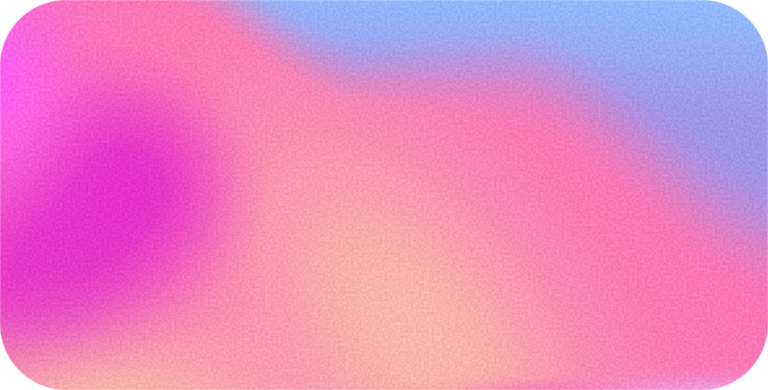
Reproduce this background procedurally as a WebGL 2 fragment shader.

```glsl
#version 300 es
precision highp float;

uniform vec2 u_resolution;
out vec4 fragColor;

// Colours
const vec3 PAPER   = vec3(1.00, 1.00, 1.00);
const vec3 PINK    = vec3(0.98, 0.46, 0.71);
const vec3 PEACH   = vec3(0.97, 0.72, 0.66);
const vec3 MAGENTA = vec3(0.90, 0.19, 0.79);
const vec3 ORCHID  = vec3(0.98, 0.37, 0.95);
const vec3 VIOLET  = vec3(0.62, 0.59, 0.92);
const vec3 SKY     = vec3(0.57, 0.72, 0.99);
const vec3 LILAC   = vec3(0.92, 0.64, 0.90);

// Shape and grain, in canvas heights
const float CORNER_RADIUS = 0.17;
const float PEACH_TILT    = 2.27;
const float GRAIN_SCALE   = 150.0;
const float GRAIN_AMOUNT  = 0.07;

// Gradient noise
vec2 hashGradient(vec2 cell) {
    vec3 h = fract(cell.xyx * vec3(0.1031, 0.1030, 0.0973));
    h += dot(h, h.yzx + 33.33);
    float angle = 6.2832 * fract((h.x + h.y) * h.z);
    return vec2(cos(angle), sin(angle));
}

float gradientNoise(vec2 p) {
    vec2 cell = floor(p), f = fract(p);
    vec2 w = f * f * f * (f * (f * 6.0 - 15.0) + 10.0);
    vec2 e = vec2(0.0, 1.0);
    float a = dot(hashGradient(cell), f);
    float b = dot(hashGradient(cell + e.yx), f - e.yx);
    float c = dot(hashGradient(cell + e.xy), f - e.xy);
    float d = dot(hashGradient(cell + e.yy), f - e.yy);
    return mix(mix(a, b, w.x), mix(c, d, w.x), w.y);
}

// Soft elliptical glow whose first radius lies along the tilt angle
float glow(vec2 p, vec2 center, vec2 radii, float tilt) {
    float c = cos(tilt), s = sin(tilt);
    vec2 d = p - center;
    vec2 q = vec2(c * d.x + s * d.y, c * d.y - s * d.x) / radii;
    return exp(-dot(q, q));
}

float segmentDistance(vec2 p, vec2 a, vec2 b) {
    vec2 pa = p - a, ba = b - a;
    return length(pa - ba * clamp(dot(pa, ba) / dot(ba, ba), 0.0, 1.0));
}

float roundedBox(vec2 p, vec2 halfSize, float radius) {
    vec2 q = abs(p) - halfSize + radius;
    return length(max(q, 0.0)) + min(max(q.x, q.y), 0.0) - radius;
}

// Cool band along the top, deepening in two steps towards the right
float skyCover(vec2 p) {
    float depth = -0.14 + 0.33 * smoothstep(0.30, 0.95, p.x)
                + 0.42 * smoothstep(1.30, 2.05, p.x);
    float softness = mix(0.11, 0.19, smoothstep(0.8, 1.8, p.x));
    return smoothstep(-softness, softness, depth - (1.0 - p.y));
}

vec3 background(vec2 p) {
    // Warm body
    vec3 color = mix(PINK, PEACH, glow(p, vec2(1.06, 0.16), vec2(0.60, 0.33), PEACH_TILT));

    // Magenta pool and orchid edge on the left
    float pool = segmentDistance(p, vec2(0.30, 0.51), vec2(0.10, 0.26));
    color = mix(color, MAGENTA, 1.0 - smoothstep(0.05, 0.41, pool));
    color = mix(color, ORCHID, glow(p, vec2(-0.03, 0.79), vec2(0.20, 0.25), 0.0));

    // Peach floor on the left
    color = mix(color, PEACH, glow(p, vec2(0.30, -0.06), vec2(0.50, 0.22), 0.0));

    // Blue sky, lightest at the upper right
    float light = smoothstep(0.72, 1.05, p.y + 0.06 * (p.x - 1.0));
    color = mix(color, mix(VIOLET, SKY, light), skyCover(p));

    // Thin pink and lilac rim below
    color = mix(color, PINK, glow(p, vec2(1.45, -0.01), vec2(0.24, 0.03), 0.0));
    return mix(color, LILAC, glow(p, vec2(1.86, -0.01), vec2(0.28, 0.04), 0.0));
}

void main() {
    vec2 p = gl_FragCoord.xy / u_resolution.y;
    vec2 halfSize = 0.5 * vec2(u_resolution.x / u_resolution.y, 1.0);
    float pixel = 1.0 / u_resolution.y;

    vec3 color = background(p) + GRAIN_AMOUNT * gradientNoise(p * GRAIN_SCALE);

    // Rounded card
    float edge = roundedBox(p - halfSize, halfSize, CORNER_RADIUS);
    color = mix(color, PAPER, smoothstep(-pixel, pixel, edge));
    fragColor = vec4(clamp(color, 0.0, 1.0), 1.0);
}
```
